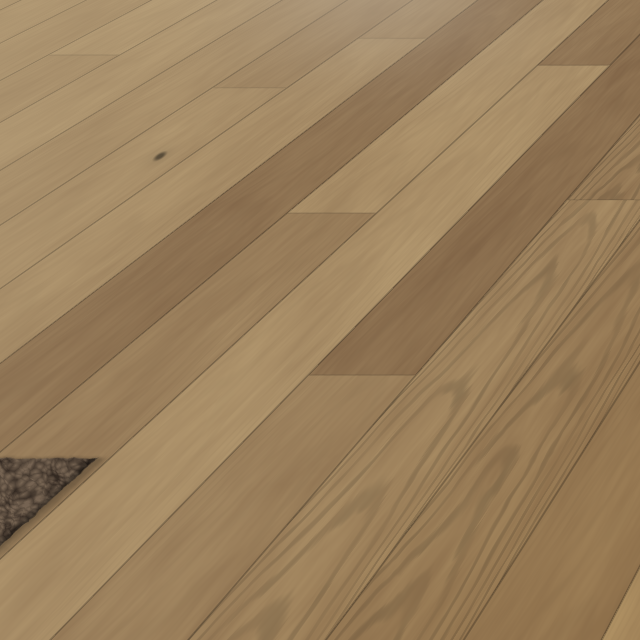
Write a three.js fragment shader that draws this texture.

```glsl
varying vec2 vUv;

vec2 hash2(vec2 p) {
  return fract(sin(vec2(dot(p, vec2(127.1, 311.7)), dot(p, vec2(269.5, 183.3)))) * 4375.85);
}

// Distance to the nearest scattered cell centre
float cells(vec2 p) {
  vec2 base = floor(p);
  float nearest = 2.0;
  for (int j = -1; j <= 1; j++) {
    for (int i = -1; i <= 1; i++) {
      vec2 cell = base + vec2(float(i), float(j));
      nearest = min(nearest, length(cell + hash2(cell) - p));
    }
  }
  return nearest;
}

// Layered, warped sines, roughly -1 to 1
float waves(vec2 p) {
  float sum = 0.0;
  float amp = 0.5;
  for (int i = 0; i < 5; i++) {
    p = mat2(0.8, 0.6, -0.6, 0.8) * p * 1.65 + 0.8 * sin(p.yx * 1.3 + float(i) * 2.1);
    sum += amp * sin(p.x) * cos(p.y * 0.7);
    amp *= 0.62;
  }
  return sum;
}

// Height of the butt joint, tone below it, tone above it
vec3 rowBoards(float row) {
  float tone = 0.52 + 0.2 * hash2(vec2(row, 4.0)).x;
  if (row < -0.5) return vec3(2.0, 0.85, 0.85);
  if (row < 0.5) return vec3(2.0, 0.42, 0.42);
  if (row < 1.5) return vec3(2.0, 0.46, 0.46);
  if (row < 2.5) return vec3(0.688, 0.55, 0.4);
  if (row < 3.5) return vec3(0.414, 0.47, 0.1);
  if (row < 4.5) return vec3(0.898, 0.8, 0.22);
  if (row < 5.5) return vec3(0.667, 0.42, 0.76);
  if (row < 6.5) return vec3(2.0, 0.1, 0.1);
  if (row < 7.5) return vec3(0.94, 0.66, 0.5);
  if (row < 8.5) return vec3(0.863, 0.66, 0.42);
  if (row < 11.5 && row > 10.5) return vec3(0.914, 0.55, 0.78);
  return vec3(2.0, tone, tone);
}

vec3 rugColor(vec2 uv) {
  float tuft = cells(uv * vec2(95.0, 120.0) + waves(uv * 40.0));
  float clump = waves(uv * 55.0);
  return mix(vec3(0.46, 0.39, 0.32), vec3(0.2, 0.16, 0.13), clamp(tuft * 0.9 + clump * 0.45, 0.0, 1.0));
}

void main() {
  // Floor perspective: rows converge beyond the upper right
  float drop = 1.898 - vUv.y;
  float across = (1.927 - vUv.x) / drop;
  float along = 1.0 / drop;
  float lane = (across - 0.52) / 0.1135;
  float row = floor(lane);
  float t = lane - row;

  // Boards
  vec3 board = rowBoards(row);
  float beyond = smoothstep(-0.0015, 0.0015, vUv.y - board.x);
  float tone = mix(board.y, board.z, beyond);
  vec2 seed = 37.0 * hash2(vec2(row, step(board.x, vUv.y)));
  float bold = step(0.5, row) * step(row, 2.5);

  // Soft figure and fine streaks
  float figure = waves(vec2(t * 2.5, along * 15.0) + seed);
  float fibre = waves(vec2(t * 13.0, along * 20.0) + seed.yx);
  float pores = cells(vec2(t * 17.0 + figure, along * 32.0) + seed);
  tone += 0.15 * figure + (0.1 + 0.08 * bold) * fibre + 0.14 * (0.45 - pores);
  vec3 color = mix(vec3(0.525, 0.415, 0.295), vec3(0.7, 0.595, 0.435), clamp(tone, -0.25, 1.2));

  // Arched growth rings
  float bend = t - 0.3 - 0.35 * hash2(seed).x;
  float rings = sin(6.2832 * (16.0 * bend * bend + 15.0 * along + 0.45 * figure + 0.2 * fibre));
  float ringLine = smoothstep(0.1, 1.0, rings) * (0.65 + 0.5 * fibre);
  color *= 1.0 - (0.025 + 0.13 * bold) * ringLine;

  // Long seams and butt joints
  float seamDist = min(t, 1.0 - t) * 0.1135 * drop * 0.7;
  float seam = 1.0 - smoothstep(0.0003, 0.0022, seamDist);
  float joint = 1.0 - smoothstep(0.0003, 0.002, abs(vUv.y - board.x));
  color *= 1.0 - max(0.24 * seam, 0.1 * joint);

  // Knot
  vec2 k = mat2(0.85, -0.52, 0.52, 0.85) * (vUv - vec2(0.25, 0.756));
  float knot = length(k / vec2(0.013, 0.005));
  color *= 1.0 - 0.5 * (1.0 - smoothstep(0.3, 1.2, knot)) - 0.08 * exp(-0.3 * knot * knot);

  // Warm near corner, pale far corner and window sheen
  float depth = vUv.y + 1.0 - vUv.x;
  color *= mix(vec3(0.96, 0.93, 0.87), vec3(1.0), smoothstep(0.1, 1.0, depth));
  color = mix(color, vec3(0.75, 0.67, 0.53), 0.4 * smoothstep(1.1, 2.0, depth));
  vec2 glare = (vUv - vec2(0.6, 1.03)) / vec2(0.24, 0.14);
  color = mix(color, vec3(0.72, 0.66, 0.58), 0.5 * exp(-dot(glare, glare)));

  // Rug corner with contact shadow
  float ragged = 0.002 * waves(vUv * 90.0);
  float side = (across - 1.1) * drop * 0.7 + ragged;
  float top = 0.284 - vUv.y + ragged;
  float inside = min(side, top);
  color *= 1.0 - 0.25 * smoothstep(-0.018, 0.0, side) * smoothstep(-0.006, 0.004, top);
  vec3 rug = rugColor(vUv) * mix(0.6, 1.0, smoothstep(0.0, 0.012, side));
  color = mix(color, rug, smoothstep(-0.0015, 0.0015, inside));

  gl_FragColor = vec4(color, 1.0);
}
```
